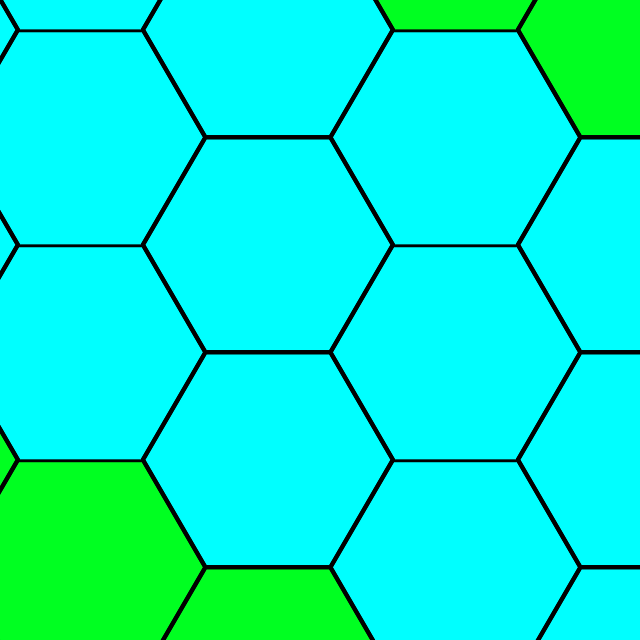
Write a WebGL 1 fragment shader that draws this pattern.

```glsl
precision highp float;
// Flat-topped hexagon tiling in cyan, with diagonal runs of green cells and black outlines.

uniform vec2 u_resolution;

const vec2 PERIOD = vec2(1.7320508, 1.0);

// Nearest centre of the hexagonal lattice, with cells one unit tall.
vec2 hexCentre(vec2 p) {
  vec2 evenCentre = floor(p / PERIOD + 0.5) * PERIOD;
  vec2 oddCentre = (floor(p / PERIOD) + 0.5) * PERIOD;
  vec2 toEven = p - evenCentre;
  vec2 toOdd = p - oddCentre;
  return dot(toEven, toEven) < dot(toOdd, toOdd) ? evenCentre : oddCentre;
}

float stroke(float dist, float halfWidth, float pixel) {
  return 1.0 - smoothstep(-0.5 * pixel, 0.5 * pixel, dist - halfWidth);
}

void main() {
  float canvas = min(u_resolution.x, u_resolution.y);
  vec2 p = (gl_FragCoord.xy / canvas - vec2(0.4186, -0.0543)) * vec2(2.956, 2.977);
  float pixel = 2.977 / canvas;

  vec2 centre = hexCentre(p);
  vec2 local = p - centre;
  float column = floor(centre.x / (0.5 * PERIOD.x) + 0.5);
  float isOdd = mod(column, 2.0);

  // Every fourth diagonal run of cells is green.
  float diagonal = floor(centre.y + 0.5 * column + 0.5);
  float isGreen = 1.0 - step(0.5, mod(diagonal, 4.0));
  vec3 color = mix(vec3(0.0, 1.0, 1.0), vec3(0.0, 1.0, 0.13), isGreen);

  // Level edges are thinner and sit slightly lower in odd columns.
  float levelDist = abs(fract(local.y + 0.005 * isOdd) - 0.5);
  float slantDist = 0.5 - dot(abs(local), vec2(0.8660254, 0.5));
  float ink = max(stroke(levelDist, mix(0.0103, 0.0068, isOdd), pixel),
                  stroke(slantDist, 0.0105, pixel));

  gl_FragColor = vec4(color * (1.0 - ink), 1.0);
}
```
